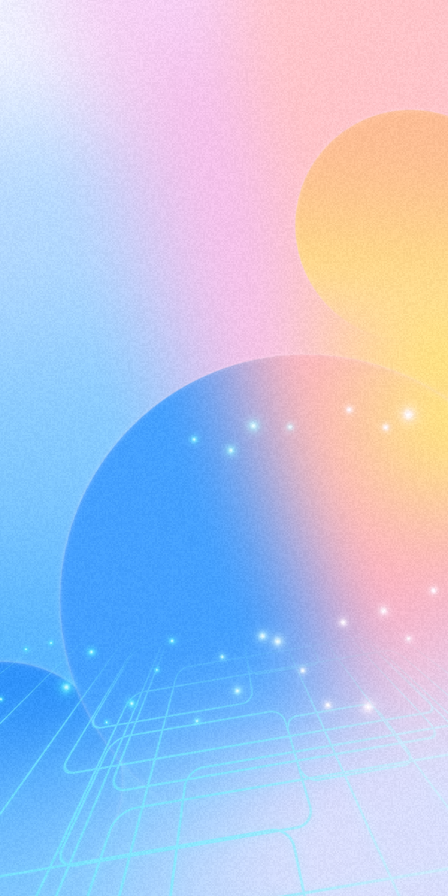
Write a Shadertoy shader that draws this background.

```glsl
#define BIG_DISC vec3(0.682, 0.661, 0.548)
#define SUN_DISC vec3(0.917, 1.497, 0.258)
#define LOW_DISC vec3(0.005, 0.255, 0.268)
#define VANISH vec2(0.495, 0.88)
#define TILT 0.17
#define LINE_WIDTH 0.0036
#define LINE_COLOR vec3(0.47, 0.95, 1.0)
#define GOLD vec3(1.0, 0.88, 0.52)
#define SPARKS 28
#define GRAIN_CELLS 300.0
#define GRAIN 0.045

float hash(vec2 p) {
    vec3 q = fract(vec3(p.xyx) * 0.1031);
    q += dot(q, q.yzx + 33.33);
    return fract((q.x + q.y) * q.z);
}

float glow(vec2 p, vec2 center, float size) {
    vec2 d = (p - center) / size;
    return exp(-dot(d, d));
}

// Disc coverage with a faint bright rim
vec3 paintDisc(vec3 base, vec3 tint, vec2 p, vec3 disc, float opacity, float px) {
    float d = length(p - disc.xy) - disc.z;
    float inside = 1.0 - smoothstep(-px, px, d);
    vec3 color = mix(base, tint, inside * opacity);
    float rim = exp(-abs(d) / 0.004);
    return mix(color, vec3(1.0, 0.92, 0.98), rim * 0.2 * opacity);
}

vec3 backdrop(vec2 p) {
    vec3 sky = mix(vec3(0.35, 0.71, 1.0), vec3(0.52, 0.79, 1.0), smoothstep(0.5, 1.05, p.y));
    sky = mix(sky, vec3(0.71, 0.85, 1.0), smoothstep(0.95, 1.55, p.y));
    sky = mix(sky, vec3(0.93, 0.94, 1.0), smoothstep(1.5, 1.95, p.y));
    float t = p.x - 0.39 - 0.27 * (2.0 - p.y);
    vec3 color = mix(sky, vec3(0.96, 0.76, 0.92), smoothstep(-0.42, 0.0, t));
    color = mix(color, vec3(1.0, 0.77, 0.79), smoothstep(-0.03, 0.24, t));
    color = mix(color, vec3(0.97, 0.85, 0.98), 0.6 * glow(p, vec2(0.36, 2.03), 0.2));
    return mix(color, GOLD, glow(p, vec2(1.0, 1.2), 0.25));
}

vec3 bigDiscTint(vec2 p) {
    float t = smoothstep(0.41, 0.82, p.x + 0.35 * (p.y - 0.88));
    vec3 color = mix(vec3(0.27, 0.63, 1.0), vec3(0.98, 0.69, 0.79), t);
    return mix(color, GOLD, glow(p, vec2(1.03, 1.08), 0.28));
}

// Outline distance of a rounded box given by its low and high corners
float frame(vec2 q, vec2 low, vec2 high) {
    float radius = 0.06;
    vec2 d = abs(q - 0.5 * (low + high)) - 0.5 * (high - low) + radius;
    return abs(length(max(d, 0.0)) + min(max(d.x, d.y), 0.0) - radius);
}

// Receding circuit of rounded frames and rays, in logarithmic depth
float circuit(vec2 p, float px) {
    float depth = max(VANISH.y - p.y, 0.05);
    float side = p.x - VANISH.x;
    vec2 q = vec2(side / depth, log(max(depth + TILT * side, 0.03)));
    float d = 1e3;
    for (int i = 0; i < 3; i++) {
        d = min(d, frame(q, vec2(-0.46, -0.72), vec2(0.29, -0.28)));
        d = min(d, frame(q, vec2(-0.34, -0.43), vec2(1.3, 0.4)));
        d = min(d, frame(q, vec2(-0.13, -0.535), vec2(1.2, 0.5)));
        d = min(d, frame(q, vec2(0.29, -0.68), vec2(0.75, -0.42)));
        if (i == 0) d = min(d, frame(q, vec2(-0.9, -0.285), vec2(0.21, 0.5)));
        q += vec2(0.13, 0.5);
    }
    float ray = abs(fract((side / depth + 0.13) / 0.29 + 0.5) - 0.5) * 0.29;
    float rayMask = smoothstep(0.22, 0.45, abs(side / depth));
    vec2 reach = vec2(d, ray) * depth;
    vec2 ink = 1.0 - smoothstep(vec2(0.0), vec2(LINE_WIDTH * depth + px), reach);
    ink += 0.22 * exp(-reach / 0.012);
    return max(ink.x, ink.y * rayMask) * (1.0 - smoothstep(0.3, 0.62, p.y));
}

// Scattered lights: a large upper group and a finer lower band
vec3 sparkles(vec3 color, vec2 p) {
    for (int i = 0; i < SPARKS; i++) {
        float n = float(i);
        bool upper = i < 7;
        float x = fract(n * 0.618 + 0.17);
        float y = hash(vec2(n, 7.3));
        vec2 center = upper ? vec2(0.42 + 0.56 * x, 0.93 + 0.14 * x + 0.1 * y)
                            : vec2(x, 0.3 + 0.25 * y + 0.14 * x);
        float size = mix(0.004, 0.011, pow(hash(vec2(n, 2.9)), 2.0));
        if (upper) size += 0.002;
        vec3 tint = mix(vec3(0.35, 0.93, 1.0), vec3(1.0, 0.96, 1.0), smoothstep(0.3, 0.8, center.x));
        color = mix(color, tint, 0.85 * glow(p, center, size));
        color = mix(color, tint, 0.35 * glow(p, center, size * 2.0));
        color = mix(color, vec3(1.0), 0.7 * glow(p, center, size * 0.5));
    }
    return color;
}

void mainImage(out vec4 fragColor, in vec2 fragCoord) {
    vec2 p = fragCoord / iResolution.xy * vec2(1.0, 2.0);
    float px = 1.0 / iResolution.x;

    // Sky and discs
    vec3 color = backdrop(p);
    vec3 sunTint = mix(vec3(1.0, 0.9, 0.52), vec3(0.99, 0.74, 0.58), smoothstep(1.2, 1.74, p.y));
    color = paintDisc(color, sunTint, p, SUN_DISC, smoothstep(1.2, 1.45, p.y), px);
    vec3 lowTint = mix(vec3(0.34, 0.68, 1.0), vec3(0.18, 0.57, 0.98), smoothstep(0.1, 0.5, p.y));
    color = paintDisc(color, lowTint, p, LOW_DISC, 0.95, px);
    color = paintDisc(color, bigDiscTint(p), p, BIG_DISC, smoothstep(0.13, 0.42, p.y), px);

    // Pale mist rising from the floor
    vec3 mist = mix(vec3(0.52, 0.79, 1.0), vec3(0.85, 0.87, 0.99), smoothstep(0.0, 0.75, p.x));
    float mistLow = mix(-0.15, 0.2, p.x);
    color = mix(color, mist, 1.0 - smoothstep(mistLow, mistLow + 0.6, p.y));

    // Lines, lights and grain
    vec3 lineTint = mix(LINE_COLOR, vec3(0.78, 0.95, 1.0), smoothstep(0.5, 1.0, p.x));
    color = mix(color, lineTint, 0.65 * min(circuit(p, px), 1.0));
    color = sparkles(color, p);
    color += GRAIN * (hash(floor(p * GRAIN_CELLS)) - 0.5);
    fragColor = vec4(clamp(color, 0.0, 1.0), 1.0);
}
```
